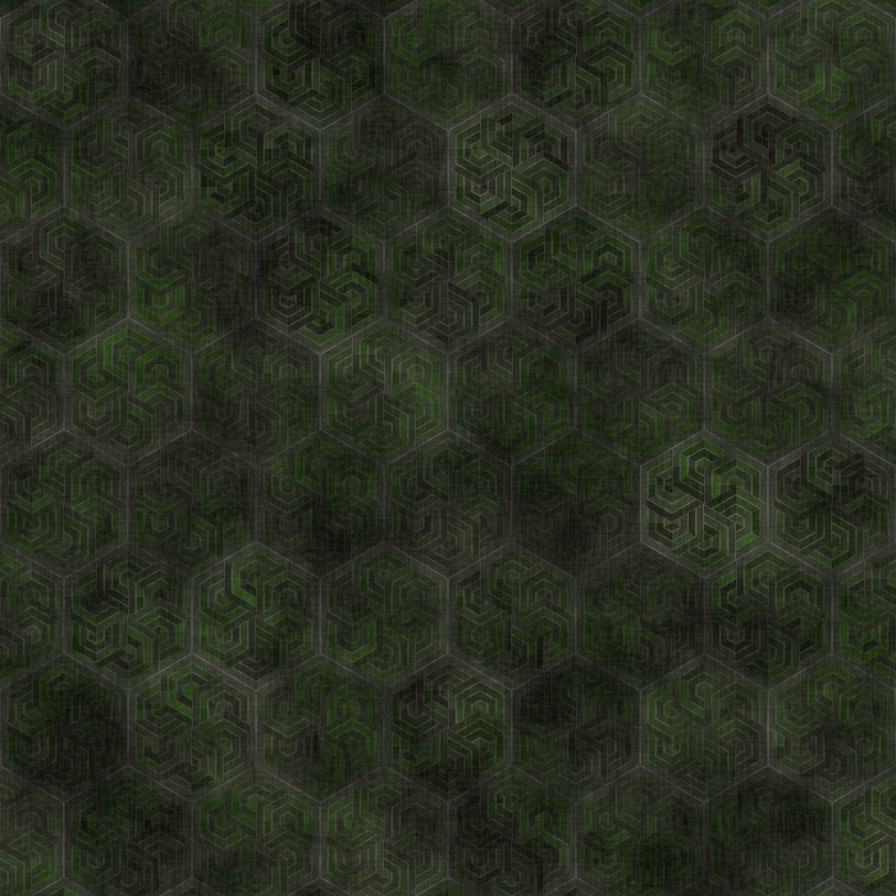
A Shadertoy shader for this pattern:

```glsl
vec2 hash2(vec2 p) {
    vec3 q = fract(p.xyx * vec3(0.1031, 0.1030, 0.0973));
    q += dot(q, q.yzx + 33.33);
    return fract((q.xx + q.yz) * q.zy);
}

float gradientNoise(vec2 p) {
    vec2 i = floor(p), f = fract(p);
    vec2 u = f * f * f * (f * (f * 6.0 - 15.0) + 10.0);
    vec4 corner;
    for (int k = 0; k < 4; k++) {
        vec2 o = vec2(k & 1, k >> 1);
        float a = 6.28319 * hash2(i + o).x;
        corner[k] = dot(vec2(cos(a), sin(a)), f - o);
    }
    return mix(mix(corner.x, corner.y, u.x), mix(corner.z, corner.w, u.x), u.y);
}

float fbm(vec2 p) {
    float sum = 0.0, amplitude = 0.7;
    for (int i = 0; i < 5; i++) {
        sum += amplitude * gradientNoise(p);
        p = mat2(1.6, 1.2, -1.2, 1.6) * p + 17.3;
        amplitude *= 0.55;
    }
    return sum;
}

// Apothem distance of a hexagon with its corners up and down
float hexDistance(vec2 p) {
    p = abs(p);
    return max(p.x, dot(p, vec2(0.5, 0.866)));
}

vec2 armCentre(int i) {
    float a = (float(i) + 0.5) * 1.047198;
    return 0.288675 * vec2(cos(a), sin(a));
}

float stroke(float d, float halfWidth, float blur) {
    return 1.0 - smoothstep(halfWidth - 0.5 * blur, halfWidth + 0.5 * blur, abs(d));
}

void mainImage(out vec4 fragColor, in vec2 fragCoord) {
    vec2 uv = fragCoord / iResolution.xy;
    float blur = 7.0 / iResolution.x;

    // Seven hexagons across, eight staggered rows
    vec2 period = vec2(1.0, 1.73205);
    vec2 g = uv * vec2(7.0, 6.9282) - vec2(0.0, 0.433);
    vec2 a = g - period * floor(g / period + 0.5);
    vec2 b = g - period * (floor(g / period) + 0.5);
    vec2 p = dot(a, a) < dot(b, b) ? a : b;
    vec2 cell = floor((g - p) / period * 2.0 + 0.5);
    vec2 tone = hash2(cell + 31.0);

    // Six half-size hexagons, each lying over the next in a pinwheel
    float d = 0.25, arm = 0.0;
    vec2 local = vec2(0.0);
    float previous = hexDistance(p - armCentre(5));
    for (int i = 0; i < 6; i++) {
        vec2 q = p - armCentre(i);
        float current = hexDistance(q);
        if (current <= 0.25 && previous > 0.25) {
            d = current;
            local = q;
            arm = float(i);
        }
        previous = current;
    }

    // Concentric bands and the thin lines between them
    float ring = min(floor(d * 16.0), 3.0);
    float line = stroke(fract(d * 16.0 + 0.5) / 16.0 - 0.03125, 0.006, blur);
    float border = 0.5 - hexDistance(p);
    float frame = 1.0 - smoothstep(0.05, 0.05 + blur, border);
    float seam = stroke(border, 0.007, blur);

    // Large stains, moss and fine fibres
    float stain = fbm(uv * 6.0 + 3.0);
    float moss = smoothstep(-0.3, 0.45, fbm(uv * 9.0 + 41.0));
    float wear = smoothstep(-0.35, 0.4, fbm(uv * 24.0 + 8.0));
    float fibre = gradientNoise(uv * vec2(330.0, 32.0)) + 0.7 * gradientNoise(uv * vec2(28.0, 300.0) + 60.0);
    float grain = gradientNoise(uv * 240.0 + 9.0);

    float contrast = mix(0.35, 1.0, tone.x * tone.x);
    float green = (ring == 2.0 || ring == 0.0) ? 1.0 : 0.3;
    vec3 color = mix(vec3(0.145, 0.15, 0.12), vec3(0.135, 0.21, 0.08), green * (0.25 + 0.75 * moss));

    // Chevron shading varies around each arm
    float facet = floor(atan(local.y, local.x) / 1.047198 + 0.5);
    float shade = hash2(cell * 7.0 + vec2(arm * 3.0 + ring, facet + 11.0)).x;
    color *= 1.0 + contrast * (shade - 0.6) * 0.55;
    color = mix(color, vec3(0.205, 0.215, 0.185), frame * (0.25 + 0.35 * contrast));
    color = mix(color, vec3(0.31, 0.32, 0.285), line * (0.25 + 0.4 * contrast) * (0.45 + 0.55 * wear));
    color = mix(color, vec3(0.29, 0.30, 0.265), seam * 0.5 * wear);

    // Uneven light, one shade per hexagon
    color *= 0.87 + 0.3 * tone.y + 0.75 * stain;
    color += vec3(0.025, 0.025, 0.022) * (wear - 0.4);
    color += 0.045 * fibre + 0.035 * grain;
    fragColor = vec4(clamp(color, 0.0, 1.0), 1.0);
}
```
